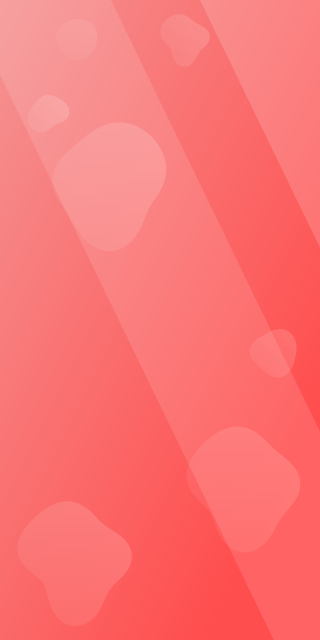
Write a Shadertoy shader that draws this background.

```glsl
const vec3 PALE_CORAL = vec3(0.96, 0.575, 0.575);
const vec3 DEEP_CORAL = vec3(1.0, 0.305, 0.305);
const float GRADIENT_END = 0.82;

// Stripe edges: where each one meets the top, and their shared slope
const float STRIPE_SLOPE = 2.064;
const float WIDE_LEFT = -0.1134;
const float WIDE_RIGHT = 0.3464;
const float CORNER_LEFT = 0.625;
const float WIDE_OPACITY = 0.12;
const float CORNER_OPACITY = 0.16;

// Blob opacity fades from lower left to upper right
const float BLOB_FADE_LOW = 0.45;
const float BLOB_FADE_HIGH = 1.25;
const int BLOB_COUNT = 7;

// Centre, mean radius, fourth harmonic
const vec4 BLOB_PLACE[BLOB_COUNT] = vec4[BLOB_COUNT](
    vec4(0.344, 1.427, 0.178, 0.048),
    vec4(0.760, 0.482, 0.171, 0.083),
    vec4(0.232, 0.253, 0.167, 0.103),
    vec4(0.240, 1.878, 0.064, 0.0),
    vec4(0.576, 1.880, 0.072, 0.080),
    vec4(0.148, 1.646, 0.058, 0.027),
    vec4(0.859, 0.898, 0.072, 0.022));

// Cosine and sine weights of the second and third harmonics
const vec4 BLOB_WAVE[BLOB_COUNT] = vec4[BLOB_COUNT](
    vec4(-0.073, 0.066, -0.035, 0.070),
    vec4(-0.061, -0.075, 0.020, 0.073),
    vec4(-0.058, -0.086, 0.030, 0.097),
    vec4(0.0, 0.010, -0.010, 0.020),
    vec4(-0.045, -0.087, 0.063, 0.109),
    vec4(0.072, 0.140, 0.080, -0.027),
    vec4(-0.010, 0.010, -0.087, 0.037));

const float BLOB_OPACITY[BLOB_COUNT] = float[BLOB_COUNT](
    0.14, 0.12, 0.13, 0.07, 0.13, 0.14, 0.13);

// Approximate signed distance to a rounded harmonic outline
float blobDistance(vec2 offset, float radius, vec4 wave, float fourth) {
    float angle = atan(offset.y, offset.x);
    vec4 harmonics = vec4(cos(2.0 * angle), sin(2.0 * angle),
                          cos(3.0 * angle), sin(3.0 * angle));
    float outline = 1.0 + dot(wave, harmonics) + fourth * cos(4.0 * angle);
    return length(offset) - radius * outline;
}

float coverage(float signedDistance, float blur) {
    return 1.0 - smoothstep(-blur, blur, signedDistance);
}

void mainImage(out vec4 fragColor, in vec2 fragCoord) {
    vec2 uv = fragCoord / iResolution.xy;
    vec2 p = uv * vec2(1.0, 2.0);
    float blur = 0.75 / iResolution.x;

    // Diagonal base gradient
    float diagonal = 0.5 * (uv.x + 1.0 - uv.y);
    vec3 color = mix(PALE_CORAL, DEEP_CORAL, min(diagonal / GRADIENT_END, 1.0));

    // Slanted translucent stripes
    float topX = p.x + (p.y - 2.0) / STRIPE_SLOPE;
    float steepness = STRIPE_SLOPE / length(vec2(1.0, STRIPE_SLOPE));
    float wide = max(WIDE_LEFT - topX, topX - WIDE_RIGHT) * steepness;
    float corner = (CORNER_LEFT - topX) * steepness;
    color = mix(color, vec3(1.0), WIDE_OPACITY * coverage(wide, blur));
    color = mix(color, vec3(1.0), CORNER_OPACITY * coverage(corner, blur));

    // Translucent blobs
    for (int i = 0; i < BLOB_COUNT; i++) {
        vec4 place = BLOB_PLACE[i];
        vec2 offset = p - place.xy;
        float shape = coverage(blobDistance(offset, place.z, BLOB_WAVE[i], place.w), blur);
        float along = dot(offset / place.z, vec2(0.4, 0.2)) + 0.5;
        float fade = mix(BLOB_FADE_LOW, BLOB_FADE_HIGH, clamp(along, 0.0, 1.0));
        color = mix(color, vec3(1.0), BLOB_OPACITY[i] * fade * shape);
    }

    fragColor = vec4(color, 1.0);
}
```
